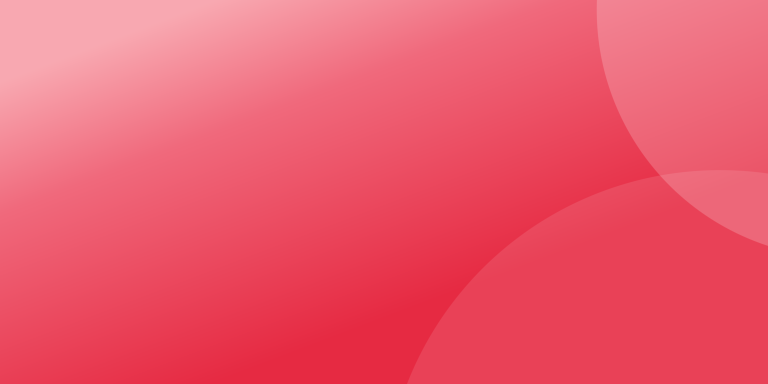
Write a WebGL 2 fragment shader that draws this background.

```glsl
#version 300 es
precision highp float;
// Soft red background: a slanted three-stop gradient from pale pink to crimson,
// overlaid with two large translucent white discs that overlap at the right.
// Lengths are in canvas heights, with the origin at the lower left.

uniform vec2 u_resolution;
out vec4 fragColor;

// Coverage of a disc with an edge about one pixel wide
float disc(vec2 p, vec2 center, float radius) {
    float pixel = 1.0 / u_resolution.y;
    return 1.0 - smoothstep(-0.7 * pixel, 0.7 * pixel, length(p - center) - radius);
}

// Linear gradient falling from the upper left to the lower right
vec3 slantedGradient(vec2 p) {
    vec3 palePink = vec3(0.973, 0.660, 0.693);
    vec3 rose = vec3(0.941, 0.412, 0.486);
    vec3 crimson = vec3(0.902, 0.165, 0.260);

    float t = (1.0 - p.y) + 0.38 * p.x;
    vec3 color = mix(palePink, rose, clamp((t - 0.214) / 0.343, 0.0, 1.0));
    return mix(color, crimson, clamp((t - 0.557) / 0.651, 0.0, 1.0));
}

void main() {
    vec2 p = gl_FragCoord.xy / u_resolution.y;
    vec3 white = vec3(1.0);

    vec3 color = slantedGradient(p);

    // Translucent discs: lower one first, then the brighter upper one
    color = mix(color, white, 0.11 * disc(p, vec2(1.875, -0.318), 0.875));
    color = mix(color, white, 0.20 * disc(p, vec2(2.200, 0.974), 0.646));

    fragColor = vec4(color, 1.0);
}
```
